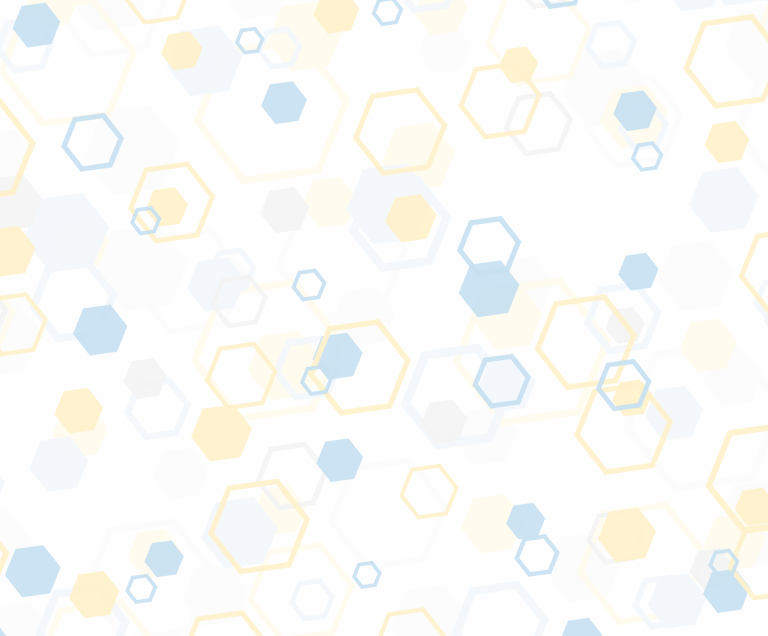
Give the GLSL for this background, as a Shadertoy shader.

```glsl
// Scattered tilted hexagons, filled and outlined, in pale blue, yellow and grey on white.

const float TILT = 0.14;           // rotation of every hexagon, radians
const float MAIN_CELL = 0.274;     // shared grid of the vivid layers

const vec3 YELLOW      = vec3(1.0, 0.945, 0.80);
const vec3 BLUE        = vec3(0.785, 0.882, 0.945);
const vec3 PALE_YELLOW = vec3(1.0, 0.985, 0.935);
const vec3 PALE_BLUE   = vec3(0.955, 0.973, 0.988);
const vec3 GREY        = vec3(0.957);
const vec3 FAINT_GREY  = vec3(0.987);

vec3 hash3(vec2 p) {
    vec3 q = fract(p.xyx * vec3(0.1031, 0.1030, 0.0973) + 0.317);
    q += dot(q, q.yxz + 33.33);
    return fract((q.xxy + q.yzz) * q.zyx);
}

// Signed distance to a hexagon with corners on the x axis (mitred corners)
float hexDistance(vec2 p, float radius) {
    p = abs(p);
    return max(p.y, dot(p, vec2(0.866, 0.5))) - radius * 0.866;
}

// Coverage of one hexagon per jittered cell; stroke 0 gives filled shapes
float hexCells(vec2 p, float cell, vec2 offset, float density,
               vec2 radii, float stroke) {
    float blur = 0.75 / iResolution.y;
    vec2 q = p / cell + offset;
    vec2 home = floor(q);
    float coverage = 0.0;
    for (int y = -1; y <= 1; y++) {
        for (int x = -1; x <= 1; x++) {
            vec2 id = home + vec2(x, y);
            vec2 seed = id + offset * 34.0 + 57.0;
            vec3 rnd = hash3(seed);
            float present = step(hash3(seed + 91.0).x, density);
            vec2 center = id + 0.5 + 0.62 * (rnd.xy - 0.5);
            float radius = mix(radii.x, radii.y, rnd.z * rnd.z);
            float d = hexDistance((q - center) * cell, radius);
            if (stroke > 0.0) {
                float width = stroke * (radius + 0.04);
                d = max(d, -d - width);
            }
            coverage = max(coverage, present * (1.0 - smoothstep(-blur, blur, d)));
        }
    }
    return coverage;
}

vec3 ink(vec3 base, vec3 tint, float coverage) {
    return mix(base, tint, coverage * 0.94);
}

void mainImage(out vec4 fragColor, in vec2 fragCoord) {
    vec2 uv = fragCoord / iResolution.y;
    float c = cos(TILT), s = sin(TILT);
    vec2 p = vec2(c * uv.x + s * uv.y, c * uv.y - s * uv.x);
    vec3 col = vec3(0.998);

    // Faint backdrop shapes
    col = ink(col, FAINT_GREY, hexCells(p, 0.27, vec2(0.31, 0.72), 0.9, vec2(0.042, 0.078), 0.0));
    col = ink(col, FAINT_GREY, hexCells(p, 0.40, vec2(0.84, 0.13), 1.0, vec2(0.080, 0.130), 0.07));
    col = ink(col, PALE_YELLOW, hexCells(p, 0.40, vec2(0.22, 0.41), 1.0, vec2(0.085, 0.130), 0.07));
    col = ink(col, PALE_YELLOW, hexCells(p, 0.28, vec2(0.63, 0.27), 0.95, vec2(0.042, 0.060), 0.0));

    // Pale blue and grey shapes
    col = ink(col, PALE_BLUE, hexCells(p, 0.34, vec2(0.17, 0.88), 0.9, vec2(0.045, 0.072), 0.0));
    col = ink(col, PALE_BLUE, hexCells(p, 0.29, vec2(0.76, 0.54), 0.95, vec2(0.036, 0.097), 0.11));
    col = ink(col, GREY, hexCells(p, 0.42, vec2(0.38, 0.19), 1.0, vec2(0.046, 0.072), 0.085));
    col = ink(col, GREY, hexCells(p, 0.39, vec2(0.91, 0.66), 0.95, vec2(0.031, 0.049), 0.0));

    // Vivid shapes, interleaved by half cell offsets
    col = ink(col, BLUE, hexCells(p, MAIN_CELL, vec2(0.5, 0.0), 0.75, vec2(0.031, 0.049), 0.0));
    col = ink(col, YELLOW, hexCells(p, MAIN_CELL, vec2(0.0, 0.5), 0.75, vec2(0.031, 0.049), 0.0));
    col = ink(col, YELLOW, hexCells(p, MAIN_CELL, vec2(0.0, 0.0), 0.95, vec2(0.047, 0.098), 0.071));
    col = ink(col, BLUE, hexCells(p, MAIN_CELL, vec2(0.5, 0.5), 0.95, vec2(0.023, 0.062), 0.09));

    fragColor = vec4(col, 1.0);
}
```
